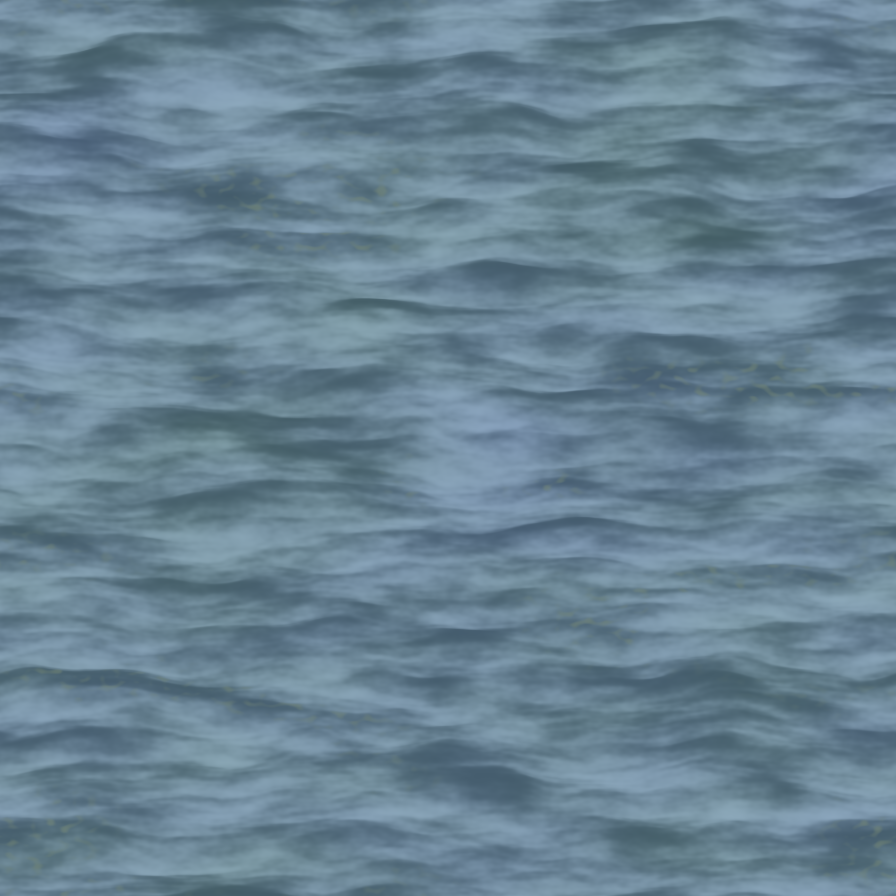
Write a three.js fragment shader that draws this texture.

```glsl
// Rippled open water seen at a slant: wide, flat wavelets with dark faces and pale sky sheen.
// Layers of stretched, wrapping gradient noise make the waves; each wave is sampled at a
// height shifted by its own tone, which sharpens the crest and leaves a soft foot below it.
varying vec2 vUv;

vec2 hashGradient(vec2 cell, float seed) {
  vec3 q = fract(vec3(cell.xyx + seed * 7.31) * vec3(0.1031, 0.1030, 0.0973));
  q += dot(q, q.yzx + 33.33);
  float angle = 6.28318 * fract((q.x + q.y) * q.z);
  return vec2(cos(angle), sin(angle));
}

// Gradient noise that wraps after "repeats" whole cells across and up
float cornerValue(vec2 cell, vec2 toPoint, vec2 repeats, float seed) {
  vec2 wrapped = floor(mod(cell + 0.5, repeats));
  return dot(hashGradient(wrapped, seed), toPoint);
}

float gradientNoise(vec2 uv, vec2 repeats, float seed) {
  vec2 p = uv * repeats + seed * vec2(0.37, 0.61);
  vec2 cell = floor(p);
  vec2 f = p - cell;
  vec2 blend = f * f * f * (f * (f * 6.0 - 15.0) + 10.0);
  vec2 e = vec2(1.0, 0.0);
  float low = mix(cornerValue(cell, f, repeats, seed),
                  cornerValue(cell + e.xy, f - e.xy, repeats, seed), blend.x);
  float high = mix(cornerValue(cell + e.yx, f - e.yx, repeats, seed),
                   cornerValue(cell + e.xx, f - e.xx, repeats, seed), blend.x);
  return mix(low, high, blend.y);
}

// Swell, wavelets and ripples; negative values are dark wave faces
float waves(vec2 uv) {
  return gradientNoise(uv, vec2(4.0, 21.0), 1.0) * 0.75
       + gradientNoise(uv, vec2(7.0, 35.0), 2.0) * 0.85
       + gradientNoise(uv, vec2(13.0, 61.0), 3.0) * 0.6;
}

void main() {
  // Bend the rows so the crests rise and fall
  vec2 uv = vUv;
  uv.y += 0.018 * gradientNoise(vUv, vec2(5.0, 9.0), 4.0);
  uv.y += 0.007 * gradientNoise(vUv, vec2(12.0, 25.0), 5.0);

  // Steepen the upper edge of each dark face
  float wave = 0.0;
  for (int i = 0; i < 4; i++) {
    wave = waves(uv + vec2(0.0, 0.0095 * wave));
  }

  // Fine streaks, drawn along with the waves, and faint grain
  vec2 streakUv = uv + vec2(0.0, 0.006 * wave);
  float streaks = gradientNoise(streakUv, vec2(21.0, 97.0), 6.0)
                + 0.6 * gradientNoise(streakUv, vec2(43.0, 157.0), 7.0);
  float grain = gradientNoise(vUv, vec2(110.0, 180.0), 8.0);
  float patches = gradientNoise(vUv, vec2(2.0, 5.0), 9.0);

  // Tone from dark face to sky sheen, eased at both ends so nothing turns flat
  float light = 1.35 * wave + 0.55 * streaks + 0.25 * patches + 0.15 * grain;
  light -= 0.35 * smoothstep(0.2, 0.6, -wave);
  float tone = 0.54 + 0.52 * light / sqrt(1.0 + light * light);
  vec3 color = mix(vec3(0.24, 0.335, 0.39), vec3(0.555, 0.665, 0.74), tone);

  // Broad drift between blue and teal, greener in the shaded faces
  float hue = gradientNoise(vUv, vec2(2.0, 3.0), 10.0)
            + 0.7 * gradientNoise(uv, vec2(6.0, 20.0), 11.0);
  color += vec3(-0.006, 0.006, -0.042) * hue;

  // Sparse olive glints of the bed showing through some dark faces
  float shallow = smoothstep(0.1, 0.4, gradientNoise(uv, vec2(3.0, 9.0), 12.0));
  float specks = smoothstep(0.05, 0.55, gradientNoise(vUv, vec2(65.0, 110.0), 13.0));
  float glint = shallow * specks * smoothstep(0.7, 0.3, tone);
  color = mix(color, vec3(0.47, 0.54, 0.46), 0.5 * glint);

  gl_FragColor = vec4(color, 1.0);
}
```
